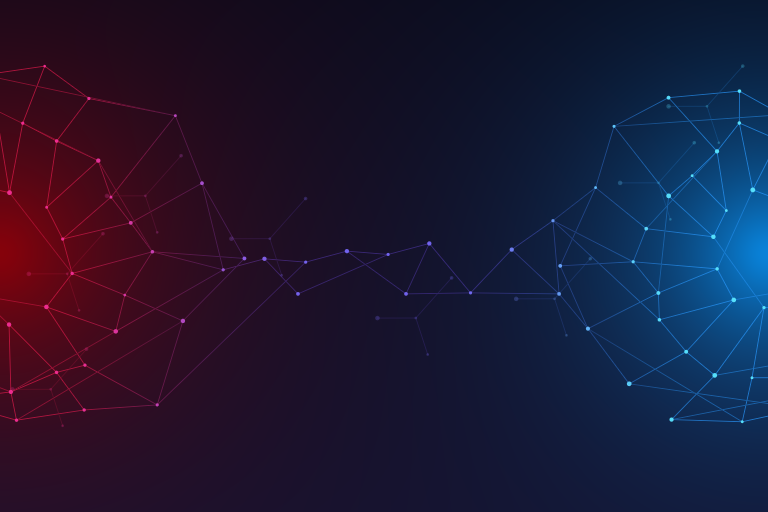
Write a Shadertoy shader that draws this background.

```glsl
// Two glowing node networks, red at the left and blue at the right, joined by a thin chain.
// Each network is a set of jittered half rings linked to one another; the right one is
// mirrored. The chain and the faint three-armed sprigs follow short formulas.

const float WIDTH = 1.5;              // canvas width in scene units
const float GLOW_Y = 0.505;           // height of both glow centres
const float LINE_HALF = 0.0008;
const float DOT_RADIUS = 0.0036;
const float LEFT_FALLOFF = 3.7;
const float RIGHT_FALLOFF = 4.7;
const float RIGHT_SCALE = 0.87;       // right rings are a little smaller
const vec3 NIGHT_TOP = vec3(0.035, 0.042, 0.110);
const vec3 NIGHT_BOTTOM = vec3(0.072, 0.070, 0.180);
const vec3 RED_GLOW = vec3(0.58, 0.00, 0.03);
const vec3 BLUE_GLOW = vec3(0.03, 0.58, 0.96);
const vec3 RED_LINK = vec3(0.90, 0.10, 0.30);
const vec3 VIOLET_LINK = vec3(0.40, 0.27, 0.85);
const vec3 BLUE_LINK = vec3(0.16, 0.60, 1.00);
const vec3 PINK_DOT = vec3(0.95, 0.18, 0.58);
const vec3 VIOLET_DOT = vec3(0.48, 0.42, 1.00);
const vec3 CYAN_DOT = vec3(0.35, 0.90, 1.00);

float pixelSize, linkCover, dotCover;

float hash(vec2 v) {
    return fract(sin(dot(v, vec2(12.9898, 78.233))) * 43758.5453);
}

void addLink(vec2 p, vec2 a, vec2 b, float strength) {
    vec2 ab = b - a;
    float t = clamp(dot(p - a, ab) / dot(ab, ab), 0.0, 1.0);
    float d = length(p - a - ab * t);
    linkCover = max(linkCover, strength * clamp(0.5 + (LINE_HALF - d) / pixelSize, 0.0, 1.0));
}

void addDot(vec2 p, vec2 c, float radius, float strength) {
    float d = length(p - c);
    dotCover = max(dotCover, strength * clamp(0.5 + (radius - d) / pixelSize, 0.0, 1.0));
}

// Ring 0 is the outermost; each ring has its own number of nodes.
float ringCount(int ring) { return ring == 0 ? 8.0 : ring == 1 ? 10.0 : 5.0; }

vec2 ringNode(int ring, float i, float side) {
    vec2 seed = vec2(i + 17.0 * side, float(ring) * 7.0 + 3.0);
    float angle = 1.36 - i * 2.8 / ringCount(ring) + 0.12 * (hash(seed) - 0.5);
    float radius = ring == 0 ? 0.35 + 0.08 * cos(angle) : ring == 1 ? 0.275 : 0.135;
    radius *= mix(1.0, RIGHT_SCALE, side) * (0.88 + 0.24 * hash(seed + 5.3));
    return vec2(0.0, GLOW_Y) + radius * vec2(cos(angle), sin(angle));
}

// Upper chain: a rising zigzag that drops once and climbs again.
vec2 chainNode(float i) {
    float rise = 0.473 + 0.0075 * i + 0.014 * mod(i, 2.0);
    return vec2(0.436 + 0.0805 * i, rise + step(5.5, i) * (0.063 * (i - 6.0) - 0.09));
}

vec2 lowerNode(float k) { return vec2(0.582 + 0.211 * k + 0.044 * k * (k - 1.0), 0.426); }

vec2 toSide(vec2 p, float side) { return vec2(mix(p.x, WIDTH - p.x, side), p.y); }

void drawCluster(vec2 p, float side) {
    float strength = mix(0.72, 0.36, smoothstep(0.05, 0.42, p.x));
    for (int ring = 0; ring < 3; ring++) {
        float count = ringCount(ring);
        for (float i = -1.0; i <= count; i++) {
            vec2 node = ringNode(ring, i, side);
            float chance = hash(vec2(i + 31.0 * side, float(ring)));
            addDot(p, node, DOT_RADIUS * (0.7 + 0.6 * chance), 0.95);
            if (chance < 0.8) addLink(p, node, ringNode(ring, i + 1.0, side), strength);
            if (chance > 0.65) addLink(p, node, ringNode(ring, i + 3.0, side), strength * 0.7);
            if (ring < 2) {
                float j = floor(i * ringCount(ring + 1) / count + 0.5);
                addLink(p, node, ringNode(ring + 1, j, side), strength);
            }
        }
    }
    // Links from the rings to the chain ends
    vec2 chainEnd = toSide(chainNode(8.0 * side), side);
    for (float i = 3.0; i < 8.0; i += 2.0)
        addLink(p, chainEnd, ringNode(i < 4.0 ? 0 : 1, i, side), strength);
    vec2 farEnd = side < 0.5 ? chainNode(2.0) : toSide(lowerNode(2.0), side);
    addLink(p, ringNode(0, 6.0 - side, side), farEnd, strength);
}

void drawChain(vec2 p) {
    for (float i = 0.0; i < 9.0; i++) {
        addDot(p, chainNode(i), DOT_RADIUS * (0.85 + 0.3 * mod(i, 2.0)), 0.9);
        if (i < 8.0) addLink(p, chainNode(i), chainNode(i + 1.0), 0.45);
    }
    for (float k = 0.0; k < 3.0; k++) {
        vec2 low = lowerNode(k);
        float first = floor(1.0 + 2.5 * k);
        addDot(p, low, DOT_RADIUS, 0.9);
        addLink(p, low, chainNode(first), 0.4);
        addLink(p, low, chainNode(min(first + 3.0, 8.0)), 0.4);
        if (k > 0.0) addLink(p, low, chainNode(first + 2.0 - step(1.5, k)), 0.4);
    }
}

// Faint hubs, each with an arm to the left, one up and one down to the right
void drawSprigs(vec2 p) {
    for (float k = 0.0; k < 8.0; k++) {
        vec2 hub = vec2(0.74 + 0.645 * sin(0.4488 * (k - 3.75)),
                        0.5 + 0.17 * sin(1.26 * (k - 0.75)) + 0.035 * (k - 3.5));
        addDot(p, hub, DOT_RADIUS * 0.7, 0.25);
        for (float arm = 0.0; arm < 3.0; arm++) {
            float angle = 3.14 + 2.3 * arm + 0.5 * arm * (1.0 - arm) * 0.2;
            vec2 tip = hub + (0.075 + 0.03 * arm * (2.0 - arm)) * vec2(cos(angle), sin(angle)) * vec2(1.0, -1.0);
            addDot(p, tip, DOT_RADIUS * (1.2 - 0.25 * arm), 0.25);
            addLink(p, hub, tip, 0.2);
        }
    }
}

void mainImage(out vec4 fragColor, in vec2 fragCoord) {
    vec2 p = fragCoord / iResolution.x * WIDTH;
    pixelSize = WIDTH / iResolution.x;
    linkCover = dotCover = 0.0;

    // Night gradient with the two side glows
    vec3 color = mix(NIGHT_BOTTOM, NIGHT_TOP, clamp(p.y, 0.0, 1.0));
    float leftDist = length(vec2(p.x, p.y - GLOW_Y));
    float rightDist = length(vec2(WIDTH - p.x, p.y - GLOW_Y));
    color = mix(color, RED_GLOW, exp(-LEFT_FALLOFF * sqrt(leftDist * leftDist + 0.001)));
    color = mix(color, BLUE_GLOW, exp(-RIGHT_FALLOFF * sqrt(rightDist * rightDist + 0.001)));

    // Network
    float side = step(0.5 * WIDTH, p.x);
    drawCluster(toSide(p, side), side);
    drawChain(p);
    drawSprigs(p);

    // Tints run from red through violet to blue
    float warm = 1.0 - smoothstep(0.1, 0.62, p.x);
    float cool = smoothstep(0.85, 1.35, p.x);
    vec3 linkColor = mix(mix(VIOLET_LINK, RED_LINK, warm), BLUE_LINK, cool);
    vec3 dotColor = mix(mix(VIOLET_DOT, PINK_DOT, warm), CYAN_DOT, cool);
    color = mix(color, linkColor, linkCover);
    color = mix(color, dotColor, dotCover);
    fragColor = vec4(color, 1.0);
}
```
